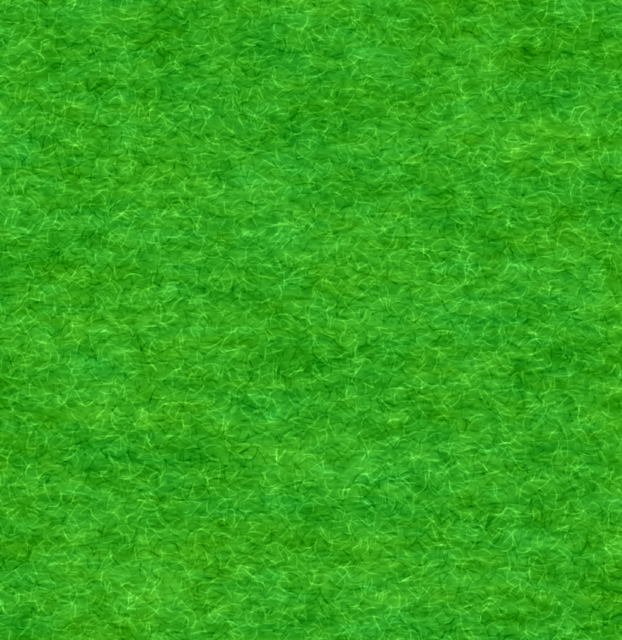
Give the GLSL for this texture, as a Shadertoy shader.

```glsl
// Bright green felt: matted fine curved fibres over soft, sideways mottling.

const vec3 SHADE_GREEN = vec3(0.11, 0.53, 0.03);
const vec3 LIGHT_GREEN = vec3(0.31, 0.76, 0.20);
const vec3 HUE_DRIFT = vec3(0.035, 0.0, -0.045);  // yellowish against bluish wool

const float BASE_TONE = 0.44;      // 0 is shade, 1 is light
const float FIBRE_GAIN = 0.55;
const float FIBRE_WIDTH = 0.0023;  // half width, in canvas heights
const float FIBRE_CELL = 0.0145;   // spacing in the finest layer
const float CELL_GROWTH = 0.0013;  // added spacing per layer
const float MAX_BEND = 0.6;
const float SIDEWAYS_BIAS = 0.6;   // 0 is any direction, 1 is mostly level
const int FIBRE_LAYERS = 6;

const vec2 GRAIN_SCALE = vec2(110.0, 210.0);
const vec2 TUFT_SCALE = vec2(26.0, 60.0);
const vec2 CLOUD_SCALE = vec2(7.0, 14.0);
const float GRAIN_GAIN = 0.55;
const float TUFT_GAIN = 0.45;
const float CLOUD_GAIN = 0.25;

const float HALF_PI = 1.5708;

float hash(vec2 p) {
    return fract(sin(dot(p, vec2(127.1, 311.7))) * 43758.5453);
}

// Smooth value noise, centred on zero
float noise(vec2 p) {
    vec2 i = floor(p);
    vec2 f = fract(p);
    f = f * f * (3.0 - 2.0 * f);
    float low = mix(hash(i), hash(i + vec2(1.0, 0.0)), f.x);
    float high = mix(hash(i + vec2(0.0, 1.0)), hash(i + vec2(1.0, 1.0)), f.x);
    return mix(low, high, f.y) - 0.5;
}

// Coverage of one bent hair lying along x, with tapered ends
float hair(vec2 p, float halfLength, float bend, float width) {
    float slope = 2.0 * bend * p.x;
    float d = abs(p.y - bend * p.x * p.x) / sqrt(1.0 + slope * slope);
    float ends = 1.0 - smoothstep(0.6 * halfLength, halfLength, abs(p.x));
    return ends * max(0.0, 1.0 - d / width);
}

// One fibre per cell; each may reach into the neighbouring cells
float fibreLayer(vec2 p, float width, float seed) {
    vec2 home = floor(p);
    float tone = 0.0;
    for (int y = -1; y <= 1; y++) {
        for (int x = -1; x <= 1; x++) {
            vec2 cell = home + vec2(x, y);
            vec2 id = cell + seed * vec2(17.3, 9.1);
            vec2 centre = cell + vec2(hash(id), hash(id + 3.7));
            float turn = 2.0 * hash(id + 11.9) - 1.0;
            float angle = HALF_PI * turn * mix(1.0, abs(turn), SIDEWAYS_BIAS);
            float c = cos(angle);
            float s = sin(angle);
            vec2 q = mat2(c, -s, s, c) * (p - centre);
            float halfLength = mix(0.55, 0.95, hash(id + 23.3));
            float bend = MAX_BEND * (2.0 * hash(id + 31.1) - 1.0);
            float brightness = mix(-0.7, 1.0, hash(id + 47.7));
            tone += brightness * hair(q, halfLength, bend, width);
        }
    }
    return tone;
}

void mainImage(out vec4 fragColor, in vec2 fragCoord) {
    vec2 uv = fragCoord / iResolution.y;
    float width = max(FIBRE_WIDTH, 1.0 / iResolution.y);

    // Mottling of the matted wool
    float tone = BASE_TONE;
    tone += GRAIN_GAIN * noise(uv * GRAIN_SCALE);
    tone += TUFT_GAIN * noise(uv * TUFT_SCALE + 41.0);
    tone += CLOUD_GAIN * noise(uv * CLOUD_SCALE + 83.0);

    // Light and dark fibres
    for (int i = 0; i < FIBRE_LAYERS; i++) {
        float layer = float(i);
        float size = FIBRE_CELL + CELL_GROWTH * layer;
        vec2 shift = vec2(0.37, 0.61) * layer;
        tone += FIBRE_GAIN * fibreLayer(uv / size + shift, width / size, layer + 1.0);
    }

    // Colour, with a slow drift in hue
    vec3 colour = mix(SHADE_GREEN, LIGHT_GREEN, tone);
    colour += HUE_DRIFT * (noise(uv * TUFT_SCALE + 7.0) + noise(uv * CLOUD_SCALE + 19.0));
    fragColor = vec4(clamp(colour, 0.0, 1.0), 1.0);
}
```
